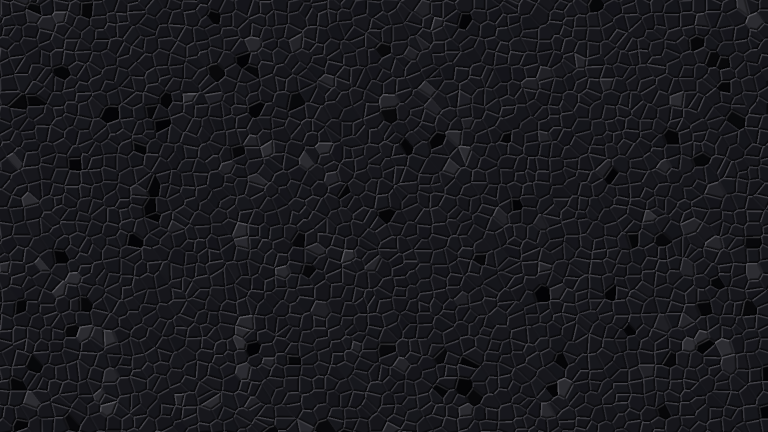
Write a Shadertoy shader that draws this texture.

```glsl
// Dark cracked-leather mosaic: irregular polygon chips from cellular noise.
// Each chip has a thin bevel lit from the upper left, and a few chips are
// nearly black or smoky grey.

vec2 hash2(vec2 p) {
    vec3 q = fract(p.xyx * vec3(0.1031, 0.1030, 0.0973));
    q += dot(q, q.yzx + 33.33);
    return fract((q.xx + q.yz) * q.zy);
}

vec2 seedPoint(vec2 cell) {
    return cell + 0.5 + 0.86 * (hash2(cell) - 0.5);
}

// Finds the chip at p: its cell id, border distance and outward edge normal.
float chipBorder(vec2 p, out vec2 chipId, out vec2 edgeNormal) {
    vec2 base = floor(p);
    vec2 toSeed = vec2(0.0);
    float nearest = 9.0;
    for (int j = -1; j <= 1; j++)
    for (int i = -1; i <= 1; i++) {
        vec2 cell = base + vec2(i, j);
        vec2 r = seedPoint(cell) - p;
        if (dot(r, r) < nearest) {
            nearest = dot(r, r);
            toSeed = r;
            chipId = cell;
        }
    }

    // Distance to the bisector with every neighbouring seed
    float border = 9.0;
    edgeNormal = vec2(0.0, 1.0);
    for (int j = -2; j <= 2; j++)
    for (int i = -2; i <= 2; i++) {
        vec2 r = seedPoint(chipId + vec2(i, j)) - p;
        vec2 across = r - toSeed;
        if (dot(across, across) > 0.0001) {
            vec2 n = normalize(across);
            float d = dot(0.5 * (r + toSeed), n);
            if (d < border) {
                border = d;
                edgeNormal = n;
            }
        }
    }
    return border;
}

vec3 leather(vec2 p) {
    vec2 chipId, normal;
    float border = chipBorder(p, chipId, normal);
    vec2 rnd = hash2(chipId + 71.0);

    // Chip face: mostly charcoal, with rare black and grey ones
    vec3 face = vec3(0.086, 0.087, 0.107) + 0.014 * (rnd.y - 0.5);
    if (rnd.x < 0.035) face = vec3(0.012, 0.013, 0.022) + 0.025 * rnd.y;
    if (rnd.x > 0.95) face = mix(vec3(0.12, 0.12, 0.14), vec3(0.18, 0.18, 0.20), rnd.y);

    // Bevel: bright rim toward the light, soft shadow on the far side
    float facing = dot(normal, normalize(vec2(-0.6, 0.8)));
    float lit = smoothstep(-0.1, 0.8, facing);
    float shade = smoothstep(-0.1, 0.8, -facing);
    float rim = 1.0 - smoothstep(0.06, 0.15, border);
    float groove = 1.0 - smoothstep(0.05, 0.20, border);
    float wear = 0.85 + 0.15 * sin(p.x * 1.3 + 2.0 * sin(p.y * 0.9));

    vec3 color = face * (1.0 - 0.65 * shade * groove);
    color += vec3(0.19, 0.187, 0.19) * lit * rim * wear;
    return color;
}

void mainImage(out vec4 fragColor, in vec2 fragCoord) {
    // Four samples per pixel smooth the chip borders
    vec3 color = vec3(0.0);
    for (int s = 0; s < 4; s++) {
        vec2 offset = vec2(s % 2, s / 2) * 0.5 - 0.25;
        vec2 p = (fragCoord + offset) / iResolution.y * 33.0;
        color += 0.25 * leather(p + 20.0);
    }
    fragColor = vec4(color, 1.0);
}
```
